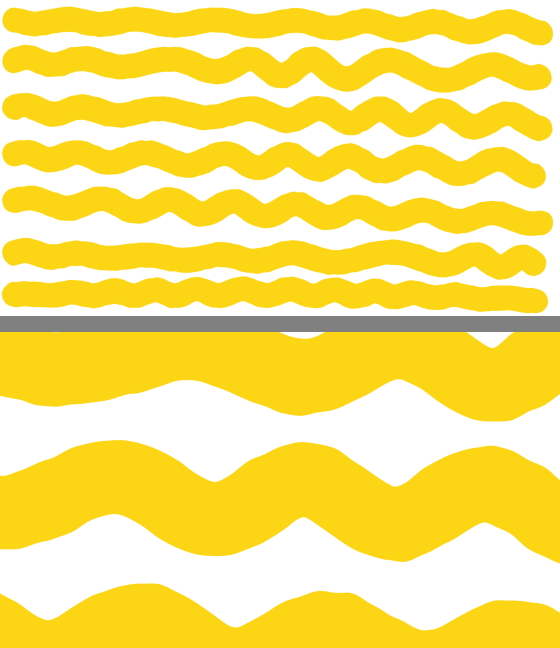
Top, the full canvas; bottom, a detail of the centre.
Give the GLSL for this pattern, as a WebGL 2 fragment shader.

```glsl
#version 300 es
precision highp float;
// Seven thick yellow wavy strokes with round ends, stacked on white.
// Each is a sine whose height, swing and phase drift smoothly along its
// length; it is drawn by distance to the curve, with a slightly rough edge.

#define GRID 432.0       // layout units per canvas height
#define ROWS 7
#define START 20.0       // left end of every stroke
#define SPAN 718.0       // nominal stroke length
#define RADIUS 17.0      // half the stroke width
#define ROUGHNESS 0.7    // edge wobble depth
#define ROUGH_STEP 8.0   // edge wobble length
#define STEPS 20         // curve segments tested near each point
#define INK vec3(0.99, 0.84, 0.08)
#define PAPER vec3(1.0)

uniform vec2 u_resolution;
out vec4 fragColor;

const float PI = 3.14159265;

// Height and swing of each stroke: start, drift, bow, S-bend.
const vec4 HEIGHT[ROWS] = vec4[ROWS](
  vec4(29.0, 9.0, -1.2, -0.2),
  vec4(83.0, 16.0, 1.0, -1.0),
  vec4(149.0, 18.0, -1.7, 1.0),
  vec4(212.0, 18.0, -0.4, 0.2),
  vec4(276.0, 24.0, -1.2, -0.2),
  vec4(346.0, 14.0, -1.1, 2.7),
  vec4(403.0, 8.0, -7.4, 0.7));
const vec4 SWING[ROWS] = vec4[ROWS](
  vec4(3.0, 5.0, -1.1, 0.2),
  vec4(4.5, 2.5, 5.6, -3.2),
  vec4(6.0, 3.0, 0.3, -2.0),
  vec4(4.0, 7.0, 1.7, 0.5),
  vec4(5.0, 1.0, 3.4, 1.1),
  vec4(4.0, 3.0, 0.0, -1.8),
  vec4(0.7, 0.0, 3.8, 0.2));

// Phase in cycles: start and count, then four harmonics of uneven spacing.
const vec2 CYCLES[ROWS] = vec2[ROWS](
  vec2(-0.85, 7.28), vec2(-0.25, 6.85), vec2(-0.2, 7.65), vec2(-0.2, 7.75),
  vec2(-0.2, 7.8), vec2(-0.25, 7.65), vec2(-0.2, 11.7));
const vec4 WARP[ROWS] = vec4[ROWS](
  vec4(0.045, 0.081, 0.082, 0.0),
  vec4(0.342, 0.008, 0.073, 0.153),
  vec4(-0.106, 0.102, 0.155, 0.025),
  vec4(0.25, 0.008, 0.109, 0.085),
  vec4(0.003, -0.12, 0.012, -0.01),
  vec4(0.112, 0.349, -0.121, 0.15),
  vec4(0.156, -0.11, 0.081, -0.118));
const float END[ROWS] = float[ROWS](739.0, 737.0, 738.0, 729.0, 739.0, 730.0, 732.0);

float hash(vec2 p) {
  return fract(sin(dot(p, vec2(127.1, 311.7))) * 43758.5453);
}

// Smooth noise along a stroke edge, from -1 to 1
float edgeNoise(float x, float seed) {
  float cell = floor(x), f = fract(x);
  f = f * f * (3.0 - 2.0 * f);
  return mix(hash(vec2(cell, seed)), hash(vec2(cell + 1.0, seed)), f) * 2.0 - 1.0;
}

// Centre line of a stroke
vec2 curvePoint(int row, float x) {
  x = clamp(x, START, END[row]);
  float t = (x - START) / SPAN;
  vec4 harmonics = sin(PI * t * vec4(1.0, 2.0, 3.0, 4.0));
  vec4 drift = vec4(1.0, t, harmonics.xy);
  float phase = CYCLES[row].x + CYCLES[row].y * t + dot(WARP[row], harmonics);
  return vec2(x, dot(HEIGHT[row], drift) - dot(SWING[row], drift) * cos(2.0 * PI * phase));
}

float segmentDistance(vec2 p, vec2 a, vec2 b) {
  vec2 pa = p - a, ba = b - a;
  float h = clamp(dot(pa, ba) / max(dot(ba, ba), 1e-5), 0.0, 1.0);
  return length(pa - ba * h);
}

float strokeDistance(int row, vec2 p) {
  float reach = RADIUS + 4.0;
  float side = step(curvePoint(row, p.x).y, p.y);
  vec2 previous = curvePoint(row, p.x - reach);
  float d = 1e4;
  for (int i = 1; i <= STEPS; i++) {
    float offset = reach * (2.0 * float(i) / float(STEPS) - 1.0);
    vec2 next = curvePoint(row, p.x + offset);
    d = min(d, segmentDistance(p, previous, next));
    previous = next;
  }
  float rough = edgeNoise(p.x / ROUGH_STEP, float(row) * 2.0 + side);
  return d - RADIUS - ROUGHNESS * rough;
}

void main() {
  float unit = GRID / u_resolution.y;   // layout units per pixel
  vec2 p = gl_FragCoord.xy * unit;
  p.y = GRID - p.y;                     // rows run from the top down

  float d = 1e4;
  for (int row = 0; row < ROWS; row++) {
    if (abs(p.y - curvePoint(row, p.x).y) < 60.0) d = min(d, strokeDistance(row, p));
  }
  float cover = 1.0 - smoothstep(-0.7 * unit, 0.7 * unit, d);
  fragColor = vec4(mix(PAPER, INK, cover), 1.0);
}
```
